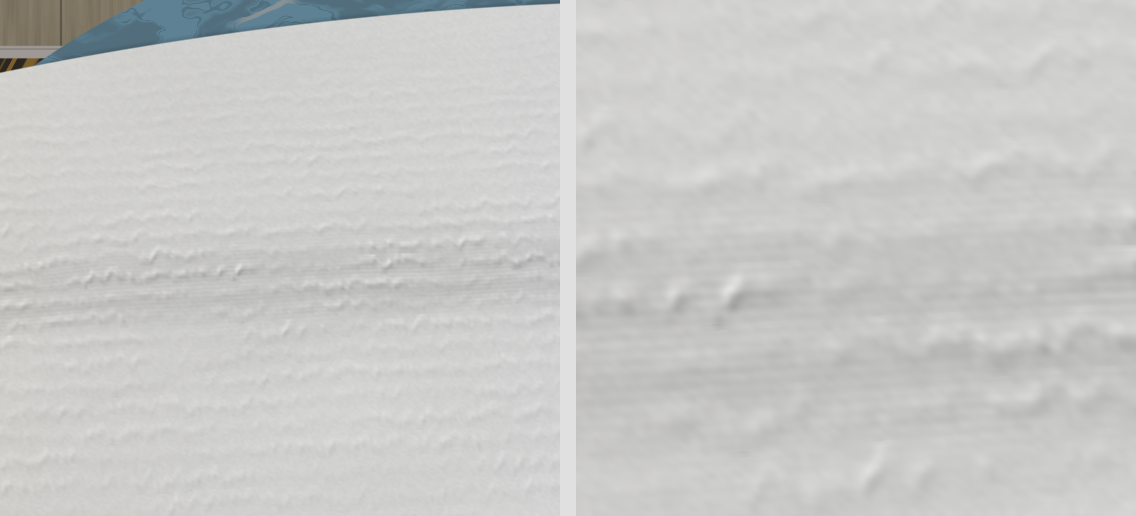
Left, the full canvas; right, a detail of the centre.
Write a Shadertoy shader that draws this texture.

```glsl
float hash(vec2 p) {
    return fract(sin(dot(p, vec2(12.9898, 78.233))) * 43758.5453);
}

float noise(vec2 p) {
    vec2 i = floor(p), f = fract(p);
    f = f * f * (3.0 - 2.0 * f);
    return mix(mix(hash(i), hash(i + vec2(1, 0)), f.x),
               mix(hash(i + vec2(0, 1)), hash(i + vec2(1, 1)), f.x), f.y);
}

float fbm(vec2 p) {
    float sum = 0.0, amp = 0.5;
    for (int i = 0; i < 4; i++) {
        sum += amp * noise(p);
        p = p * 2.03 + 7.1;
        amp *= 0.5;
    }
    return sum;
}

// Height across the rows, which climb gently to the right
float slope(vec2 p) {
    return p.y - 0.06 * p.x + 0.012 * (noise(vec2(p.x * 5.0, p.y * 4.0)) - 0.5);
}

// Row number; rows crowd together with distance
float rowPhase(vec2 p) {
    return -log(1.0 - 0.577 * slope(p)) / 0.03;
}

// Raised tufts: slanted strands of uneven length along each row
float tuftHeight(vec2 p) {
    float row = rowPhase(p);
    float id = floor(row + 0.5);
    float t = row - id;
    float strand = noise(vec2(p.x * 125.0 + t * 2.0 + id * 17.0, t * 2.5 + id * 5.0));
    float uneven = 0.45 * (noise(vec2(p.x * 60.0, id * 3.7)) - 0.5);
    float band = exp(-16.0 * (t + uneven) * (t + uneven));
    float patchy = 0.35 + 0.65 * smoothstep(0.15, 0.75, noise(vec2(p.x * 10.0, id * 7.3)));
    return band * patchy * (0.25 + strand);
}

vec3 cloth(vec2 p) {
    float v = slope(p);
    float fold = exp(-pow((v - 0.425) / 0.085, 2.0));
    vec3 color = mix(vec3(0.815, 0.812, 0.80), vec3(0.82, 0.822, 0.82), p.x);

    // Soft folds and broad unevenness
    color -= 0.045 * fold;
    color -= 0.025 * exp(-pow((v - 0.385) / 0.018, 2.0));
    color -= 0.02 * exp(-pow((v - 0.455) / 0.015, 2.0));
    color += 0.03 * (fbm(p * vec2(3.0, 5.0)) - 0.47);
    color -= 0.012 * exp(-pow((p.y - 0.16 - 0.35 * p.x) / 0.02, 2.0));

    // Tufts lit from the upper left
    float relief = tuftHeight(p) - tuftHeight(p + vec2(-0.0025, 0.004));
    float strength = 0.06 + 0.13 * fold + 0.03 * smoothstep(0.4, 0.0, v);
    color += relief * strength * smoothstep(1.0, 0.55, v);

    // Woven ribs and fine grain
    color += 0.012 * fold * sin(rowPhase(p) * 31.4) * noise(p * vec2(14.0, 40.0));
    color += 0.022 * (noise(p * vec2(190.0, 210.0) + p.yx * 40.0) - 0.5);
    return color;
}

vec3 pillow(vec2 p, float edge) {
    vec2 q = p * vec2(9.0, 16.0);
    float swirl = fbm(q + 2.5 * fbm(q * 0.8 + 3.0));
    vec3 color = mix(vec3(0.32, 0.43, 0.49), vec3(0.37, 0.51, 0.58), smoothstep(0.38, 0.5, swirl));
    color = mix(color, vec3(0.27, 0.38, 0.44), 0.6 * smoothstep(0.025, 0.0, abs(swirl - 0.5)));
    float streak = abs(p.y - 0.975 - 0.4 * (p.x - 0.47) - 0.03 * (swirl - 0.5));
    float pale = smoothstep(0.009, 0.003, streak) * smoothstep(0.07, 0.03, abs(p.x - 0.475));
    color = mix(color, vec3(0.59, 0.59, 0.58), 0.75 * pale);
    return color * (0.88 + 0.12 * smoothstep(0.0, 0.012, p.y - edge));
}

// Wood panel, pale rail and striped gap beneath it
vec3 background(vec2 p, float aa) {
    vec3 wood = vec3(0.50, 0.46, 0.39) + 0.10 * (fbm(p * vec2(130.0, 9.0)) - 0.47);
    wood *= 1.0 - 0.25 * smoothstep(0.003, 0.001, abs(p.x - 0.109));
    float stripe = smoothstep(0.35, 0.65, noise(vec2((p.x - 0.5 * p.y) * 120.0, 2.0)));
    vec3 gap = mix(vec3(0.17, 0.15, 0.12), vec3(0.48, 0.37, 0.17), stripe);
    vec3 rail = vec3(0.62, 0.60, 0.58) - 0.1 * smoothstep(0.003, 0.0, abs(p.y - 0.905));
    vec3 color = mix(gap, rail, smoothstep(-aa, aa, p.y - 0.887));
    return mix(color, wood, smoothstep(-aa, aa, p.y - 0.911));
}

void mainImage(out vec4 fragColor, in vec2 fragCoord) {
    vec2 p = fragCoord / iResolution.xy;
    float aa = 1.0 / iResolution.y;

    float clothEdge = 0.859 + 0.222 * p.x - 0.088 * p.x * p.x;
    float pillowEdge = 0.876 + 0.636 * (p.x - 0.065) + 0.6 * (p.x - 0.065) * (0.26 - p.x);
    pillowEdge = p.x > 0.3 ? 1.1 : pillowEdge;

    vec3 color = background(p, aa);
    color = mix(color, pillow(p, clothEdge), smoothstep(aa, -aa, p.y - pillowEdge));
    color = mix(color, cloth(p), smoothstep(aa, -aa, p.y - clothEdge));
    fragColor = vec4(color, 1.0);
}
```
